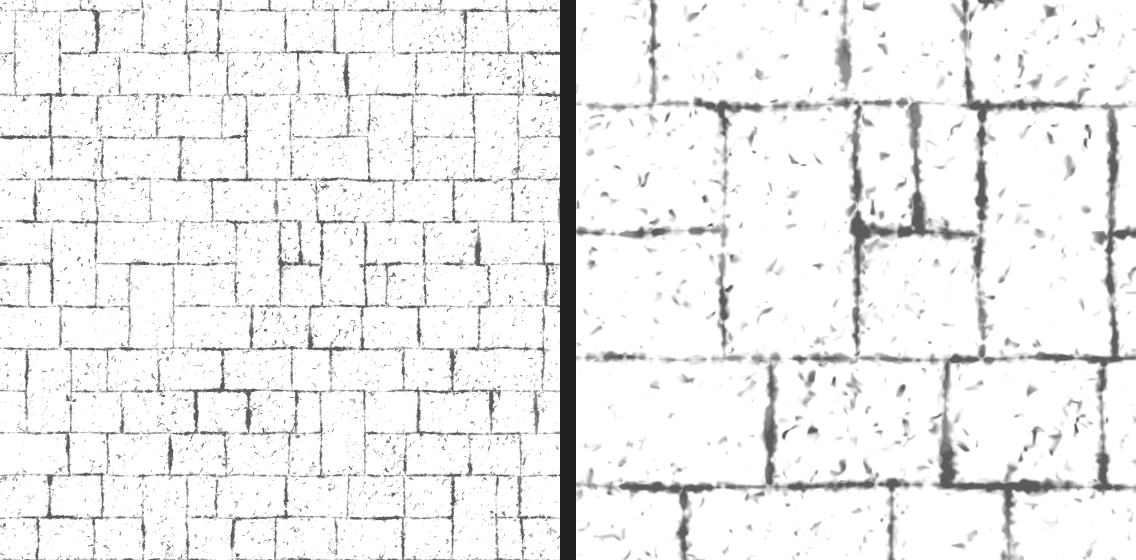
Left: the whole. Right: its middle third, enlarged.
Reproduce this texture procedurally as a WebGL 2 fragment shader.

```glsl
#version 300 es
precision highp float;
// Worn white paving: staggered blocks, some two courses tall, with ragged grey joints and flakes.

uniform vec2 u_resolution;
out vec4 fragColor;

float hash(vec2 p) {
    vec3 q = fract(p.xyx * vec3(0.1031, 0.1030, 0.0973));
    q += dot(q, q.yzx + 33.33);
    return fract((q.x + q.y) * q.z);
}

float noise(vec2 p) {
    vec2 cell = floor(p), f = fract(p);
    f = f * f * (3.0 - 2.0 * f);
    return mix(mix(hash(cell), hash(cell + vec2(1, 0)), f.x),
               mix(hash(cell + vec2(0, 1)), hash(cell + vec2(1, 1)), f.x), f.y);
}

// Signed distance to the nearest block that spans two courses
float tallBlock(vec2 p) {
    float nearest = 9.0;
    for (int i = -1; i <= 1; i++) {
        float column = floor(p.x / 2.5) + float(i);
        float y = p.y + floor(hash(vec2(column, 71.0)) * 4.0);
        vec2 id = vec2(column, floor(y / 4.0));
        if (hash(id + 5.0) > 0.85) continue;
        float bottom = id.y * 4.0 + floor(hash(id + 13.0) * 3.0);
        float left = column * 2.5 + hash(id + 29.0) * 1.4;
        vec2 d = abs(vec2(p.x - left - 0.52, y - bottom - 1.0)) - vec2(0.52, 1.0);
        nearest = min(nearest, length(max(d, 0.0)) + min(max(d.x, d.y), 0.0));
    }
    return nearest;
}

// x: distance to the nearest joint, y: wear of the block
vec2 paving(vec2 p) {
    float tall = tallBlock(p);
    float row = floor(p.y);
    float shift = hash(vec2(row, 3.0)) * 1.4;
    float first = floor((p.x + shift) / 1.4);
    float blockId = first - 3.0;
    float courseGap = min(fract(p.y), 1.0 - fract(p.y));
    float sideGap = 9.0;
    float erosion = smoothstep(0.35, 0.85, noise(p * 2.4 + 15.0));
    for (int i = -2; i <= 1; i++) {
        float id = first + float(i);
        float x = (id + 0.3 + 0.4 * hash(vec2(id, row))) * 1.4 - shift;
        if (tallBlock(vec2(x, row + 0.5)) < 0.42) continue;
        if (x <= p.x) blockId = id;
        float weight = hash(vec2(id, row) + 47.0);
        sideGap = min(sideGap, abs(p.x - x) - 0.05 * weight * weight * erosion);
    }
    if (tall < 0.0) return vec2(-tall, 0.4);
    float wear = hash(vec2(blockId, row) + 91.0);
    return vec2(min(min(courseGap, sideGap), tall), wear);
}

void main() {
    vec2 p = gl_FragCoord.xy / u_resolution.y * 13.25 + 20.0;
    float pixel = 13.25 / u_resolution.y;
    p += 0.05 * (vec2(noise(p * 2.1), noise(p * 2.1 + 37.0)) - 0.5);
    vec2 block = paving(p);

    // Joints: thin lines that swell, fade and crumble along their length
    float grit = noise(p * 15.0) * 0.55 + noise(p * 28.0 + 8.0) * 0.45 - 0.5;
    float swell = 0.5 * noise(p * 1.4 + 60.0) + 0.5 * noise(p * 5.0);
    float halfWidth = 0.004 + 0.046 * swell * swell;
    float soft = max(0.026, 0.7 * pixel);
    float edge = block.x + grit * 0.075;
    float joint = 1.0 - smoothstep(halfWidth - soft, halfWidth + soft, edge);
    joint *= mix(0.42, 0.68, smoothstep(0.2, 0.65, swell + 0.4 * grit));

    // Flakes: small bent chips, denser on worn blocks and in patches
    vec2 bent = p + 0.07 * vec2(noise(p * 10.0 + 4.0), noise(p * 10.0 + 55.0));
    vec2 slanted = mat2(0.85, 0.53, -0.53, 0.85) * bent;
    float chip = noise(slanted * vec2(14.0, 9.0)) * 0.6 + noise(bent * 25.0 + 31.0) * 0.4;
    float patches = smoothstep(0.55, 0.9, noise(p * 1.8 + 83.0));
    float limit = 0.74 - 0.07 * block.y - 0.04 * patches;
    limit -= 0.05 * (1.0 - smoothstep(0.04, 0.2, block.x));
    float flake = smoothstep(limit, limit + 0.32, chip) * (0.6 + 0.15 * patches);

    float ink = min(max(joint, flake), 0.64);
    fragColor = vec4(vec3(1.0 - ink), 1.0);
}
```
